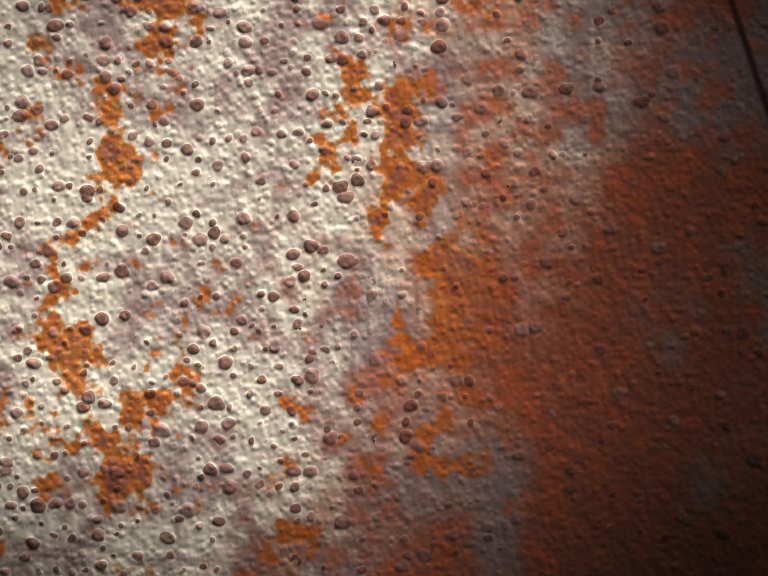
A WebGL 2 fragment shader for this texture:

```glsl
#version 300 es
precision highp float;
// Pitted, rusting metal: chalky paint on the left giving way to dark red rust.

uniform vec2 u_resolution;
out vec4 fragColor;

const vec3 CHALK  = vec3(0.77, 0.72, 0.64);
const vec3 MAUVE  = vec3(0.51, 0.41, 0.39);
const vec3 RUST   = vec3(0.49, 0.26, 0.19);
const vec3 ORANGE = vec3(0.62, 0.31, 0.10);
const vec3 UMBER  = vec3(0.17, 0.10, 0.09);

float hash(vec2 p) {
    vec3 q = fract(p.xyx * 0.1031);
    q += dot(q, q.yzx + 33.33);
    return fract((q.x + q.y) * q.z);
}

float noise(vec2 p) {
    vec2 cell = floor(p), f = fract(p);
    vec2 s = f * f * (3.0 - 2.0 * f);
    float low = mix(hash(cell), hash(cell + vec2(1, 0)), s.x);
    float high = mix(hash(cell + vec2(0, 1)), hash(cell + vec2(1, 1)), s.x);
    return mix(low, high, s.y);
}

float fbm(vec2 p) {
    float sum = 0.0, weight = 0.5;
    for (int i = 0; i < 5; i++) {
        sum += weight * noise(p);
        p = mat2(1.6, 1.2, -1.2, 1.6) * p + 17.3;
        weight *= 0.5;
    }
    return sum / 0.97;
}

// Scattered domes: x is the height, y a random tone for the tallest one.
vec2 blisters(vec2 p, float scale, float density) {
    p += 0.25 / scale * vec2(noise(p * scale * 1.7), noise(p * scale * 1.7 + 41.0));
    p *= scale;
    vec2 cell = floor(p), best = vec2(0.0);
    for (int y = -1; y <= 1; y++) {
        for (int x = -1; x <= 1; x++) {
            vec2 id = cell + vec2(x, y);
            vec2 centre = id + 0.15 + 0.7 * vec2(hash(id + 3.1), hash(id + 57.7));
            float size = mix(0.25, 0.62, pow(hash(id + 91.3), 2.0));
            float present = step(hash(id + 23.9), density);
            float d = length((p - centre) * vec2(1.0, 1.15)) / size;
            float dome = present * size * smoothstep(1.0, 0.35, d);
            if (dome > best.x) best = vec2(dome, hash(id + 7.7));
        }
    }
    return best;
}

float surfaceHeight(vec2 p, float density) {
    float grit = 0.55 * noise(p * 62.0) + 0.45 * noise(p * 125.0 + 9.0);
    return grit + 1.1 * blisters(p, 36.0, density).x + 0.5 * blisters(p + 5.0, 64.0, 0.6).x;
}

// Positive where the surface faces the light.
float relief(vec2 p, float density) {
    vec2 toLight = 0.0028 * normalize(vec2(0.45, 1.0));
    return surfaceHeight(p - toLight, density) - surfaceHeight(p + toLight, density);
}

float seam(vec2 uv, float width) {
    float x = 0.952 + 0.25 * (1.0 - uv.y);
    return smoothstep(width, 0.0, abs(uv.x - x));
}

void main() {
    vec2 uv = gl_FragCoord.xy / u_resolution;
    vec2 p = gl_FragCoord.xy / u_resolution.y;

    // Broad stains and fine grain
    float cloud = fbm(p * vec2(4.0, 3.0) + 2.0);
    float patches = fbm(p * vec2(8.0, 6.0) + 31.0);
    float mottle = fbm(p * 26.0 + 11.0);
    float grain = noise(p * 75.0 + 19.0);
    float edge = uv.x - 0.20 * (uv.y - 0.5) + 0.45 * (cloud - 0.5) + 0.25 * (mottle - 0.5);
    float paint = smoothstep(0.76, 0.36, edge);

    // Paint over rust, with mauve weathering in both
    vec3 rusted = mix(RUST, MAUVE * 0.9, smoothstep(0.40, 0.72, patches + 0.25 * (uv.y - 0.5)));
    rusted = mix(rusted, RUST * vec3(1.2, 1.05, 0.9), 0.6 * smoothstep(0.5, 0.7, mottle));
    float worn = smoothstep(0.42, 0.70, 0.55 * patches + 0.45 * mottle + 0.10 * (grain - 0.5));
    vec3 painted = mix(CHALK, MAUVE, 0.85 * worn);
    vec3 color = mix(rusted, painted, paint);

    // Orange runs, stretched downwards and broken up by grain
    float run = fbm(p * vec2(10.0, 4.0) + 73.0) + 0.7 * (mottle - 0.5) + 0.16 * (grain - 0.5);
    float runArea = smoothstep(0.72, 0.50, uv.x);
    vec3 runColor = mix(ORANGE, RUST, smoothstep(0.65, 0.85, run));
    color = mix(color, runColor, 0.85 * runArea * smoothstep(0.54, 0.66, run));

    // Blisters, dark and mauve on paint, redder on rust
    float density = mix(0.22, 0.52, paint);
    vec2 blister = blisters(p, 36.0, density);
    vec3 blisterColor = mix(mix(UMBER, RUST, 0.4), mix(MAUVE, RUST, 0.25), blister.y);
    color = mix(color, blisterColor, 0.75 * smoothstep(0.05, 0.25, blister.x));

    // Raking light over the grit
    float slope = clamp(relief(p, density), -0.7, 0.7);
    color *= 1.0 + mix(0.62, 0.85, paint) * slope;
    color += 0.10 * paint * max(slope, 0.0);

    // Light falls off to the right and the lower corners
    float shade = mix(1.06, 0.42, smoothstep(0.48, 1.04, uv.x - 0.16 * (uv.y - 0.5)));
    shade *= 1.0 - 0.30 * smoothstep(0.35, 0.0, uv.y);
    shade *= 1.0 - 0.22 * smoothstep(0.45, 0.75, length(uv - 0.5));
    color = mix(color * shade, UMBER * 0.4, 0.85 * seam(uv, 0.008));
    fragColor = vec4(clamp(color, 0.0, 1.0), 1.0);
}
```
